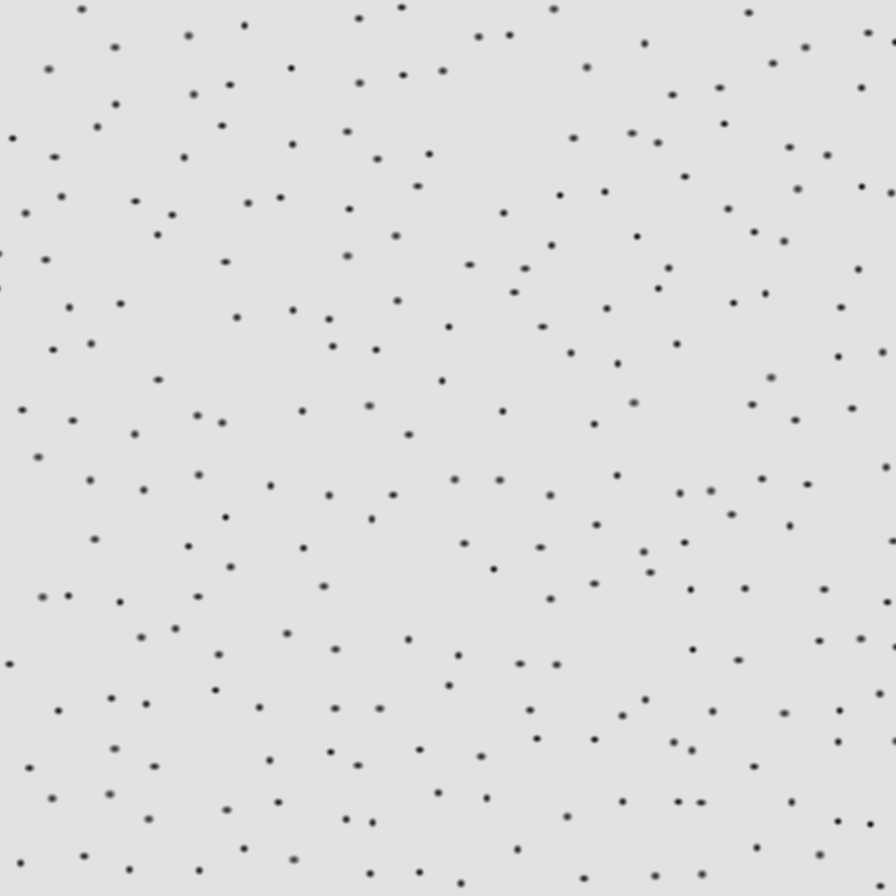
Write a Shadertoy shader that draws this pattern.

```glsl
const vec3  PAPER_COLOR = vec3(0.886);
const vec3  INK_COLOR   = vec3(0.03, 0.025, 0.03);
const float GRID_CELLS  = 16.0;                  // cells across the canvas height
const float OCCUPANCY   = 0.88;                  // share of cells holding a speck
const float JITTER      = 0.76;                  // wander inside a cell
const vec2  RADIUS_MIN  = vec2(0.0062, 0.0059);  // sharp, dark specks
const vec2  RADIUS_MAX  = vec2(0.0088, 0.0074);  // soft, pale specks
const float INK_SHARP   = 1.0;
const float INK_SOFT    = 0.72;

float hash(vec2 p) {
    return fract(sin(dot(p, vec2(127.1, 311.7))) * 43758.5453);
}

vec2 hash2(vec2 p) {
    return vec2(hash(p), hash(p + vec2(37.3, 17.9)));
}

// Ink of one soft elliptical speck; wider specks are paler
float speck(vec2 offset, vec2 spread) {
    vec2 radius = mix(RADIUS_MIN, RADIUS_MAX, spread);
    float strength = mix(INK_SHARP, INK_SOFT, 0.5 * (spread.x + spread.y));
    return strength * (1.0 - smoothstep(0.0, 1.0, length(offset / radius)));
}

// Jittered specks, each row slid sideways to hide the grid
float speckField(vec2 uv) {
    vec2 p = uv * GRID_CELLS;
    float ink = 0.0;
    for (int j = -1; j <= 1; j++) {
        float row = floor(p.y) + float(j);
        float slide = hash(vec2(row, 91.7));
        float column = floor(p.x + slide);
        for (int i = -1; i <= 1; i++) {
            vec2 cell = vec2(column + float(i), row);
            if (hash(cell + 5.3) > OCCUPANCY) continue;
            vec2 center = cell + 0.5 + JITTER * (hash2(cell) - 0.5);
            center.x -= slide;
            ink = max(ink, speck((p - center) / GRID_CELLS, hash2(cell + 71.1)));
        }
    }
    return ink;
}

void mainImage(out vec4 fragColor, in vec2 fragCoord) {
    vec2 uv = fragCoord / iResolution.y;
    fragColor = vec4(mix(PAPER_COLOR, INK_COLOR, speckField(uv)), 1.0);
}
```
